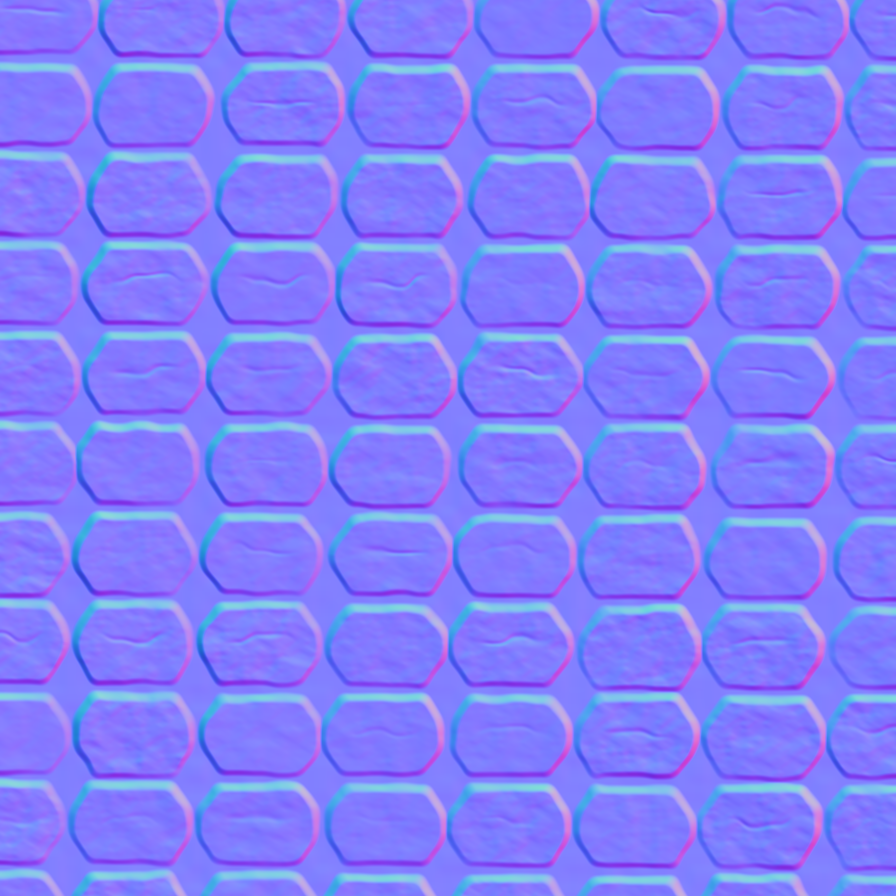
This texture map is drawn by a Shadertoy shader. Its source:

```glsl
// Tangent-space normal map of worn, chamfered paving stones in a leaning grid.

const vec2 PITCH = vec2(0.1397, 0.1003);

vec2 hash2(vec2 p) {
    vec3 q = fract(p.xyx * vec3(0.1031, 0.1030, 0.0973));
    q += dot(q, q.yzx + 33.33);
    return fract((q.xx + q.yz) * q.zy);
}

float noise(vec2 p) {
    vec2 i = floor(p), f = fract(p);
    f = f * f * f * (f * (f * 6.0 - 15.0) + 10.0);
    float low = mix(hash2(i).x, hash2(i + vec2(1, 0)).x, f.x);
    float high = mix(hash2(i + vec2(0, 1)).x, hash2(i + vec2(1, 1)).x, f.x);
    return mix(low, high, f.y);
}

float fbm(vec2 p) {
    float sum = 0.0, amp = 0.5;
    for (int i = 0; i < 3; i++) {
        sum += amp * (noise(p) - 0.5);
        p = mat2(1.8, 0.7, -0.7, 1.8) * p + 17.3;
        amp *= 0.5;
    }
    return sum;
}

float smoothMax(float a, float b, float k) {
    float h = max(k - abs(a - b), 0.0) / k;
    return max(a, b) + h * h * k * 0.25;
}

// Box with four cut corners, each cut by a slightly different amount
float stoneDistance(vec2 p, vec2 halfSize, vec2 id) {
    vec2 q = abs(p);
    float cut = 0.0622 + 0.005 * (hash2(id * 3.0 + sign(p) + 70.0).x - 0.5);
    float box = smoothMax(q.x - halfSize.x, q.y - halfSize.y, 0.006);
    return smoothMax(box, dot(q, vec2(0.824, 0.566)) - cut, 0.006);
}

// Columns lean to the right towards the top, rows sink slightly to the right
vec2 gridCoord(vec2 uv) {
    float lean = 0.033 * mix(uv.y * uv.y, uv.y, uv.x);
    return (uv - vec2(0.077 + lean, 0.0285 - 0.006 * (uv.x - 0.4))) / PITCH;
}

float surfaceHeight(vec2 uv) {
    vec2 grid = gridCoord(uv);
    vec2 cell = floor(grid);
    float wear = fbm(uv * vec2(30.0, 44.0) + 5.0);
    float wobble = noise(uv * 38.0 + 40.0) - 0.5;
    float height = 0.0;

    for (int y = -1; y <= 1; y++)
    for (int x = -1; x <= 1; x++) {
        vec2 id = cell + vec2(x, y);
        vec2 rndA = hash2(id + 20.0), rndB = hash2(id + 51.0), rndC = hash2(id + 93.0);
        vec2 p = (grid - id - 0.5) * PITCH - (rndA - 0.5) * vec2(0.006, 0.003);
        vec2 halfSize = vec2(0.0662, 0.0440) + (rndB - 0.5) * vec2(0.003, 0.002);
        float d = stoneDistance(p, halfSize, id) + 0.0035 * wobble;

        // Bevel is broader along the upper edge
        float bevel = mix(0.0042, 0.0070, smoothstep(-0.03, 0.03, p.y));
        float top = smoothstep(0.7 * bevel, -bevel, d);

        // Each face is tilted, rough and often split by a shallow crease
        vec2 tilt = vec2(0.05 * (uv.x - 0.5), 0.042) + (rndC - 0.5) * vec2(0.035, 0.025);
        float creaseY = (p.y - 0.006 - 0.016 * wobble) / 0.0032;
        float crease = exp(-creaseY * creaseY) * smoothstep(0.045, 0.015, abs(p.x));
        float face = 0.0050 + dot(tilt, p) + 0.0036 * mix(0.4, 1.3, rndB.y) * wear
                   - 0.0011 * crease * smoothstep(0.35, 0.8, rndA.y);
        height = max(height, top * face);
    }

    // Faint grain in the joints
    return height + 0.0007 * noise(uv * 50.0);
}

void mainImage(out vec4 fragColor, in vec2 fragCoord) {
    vec2 uv = fragCoord / iResolution.xy;
    vec2 e = vec2(0.0017, 0.0);
    vec2 slope = vec2(surfaceHeight(uv + e.xy) - surfaceHeight(uv - e.xy),
                      surfaceHeight(uv + e.yx) - surfaceHeight(uv - e.yx)) / (2.0 * e.x);
    vec3 normal = normalize(vec3(-slope + vec2(0.02, 0.0), 1.0));
    fragColor = vec4(normal * 0.5 + 0.5, 1.0);
}
```
